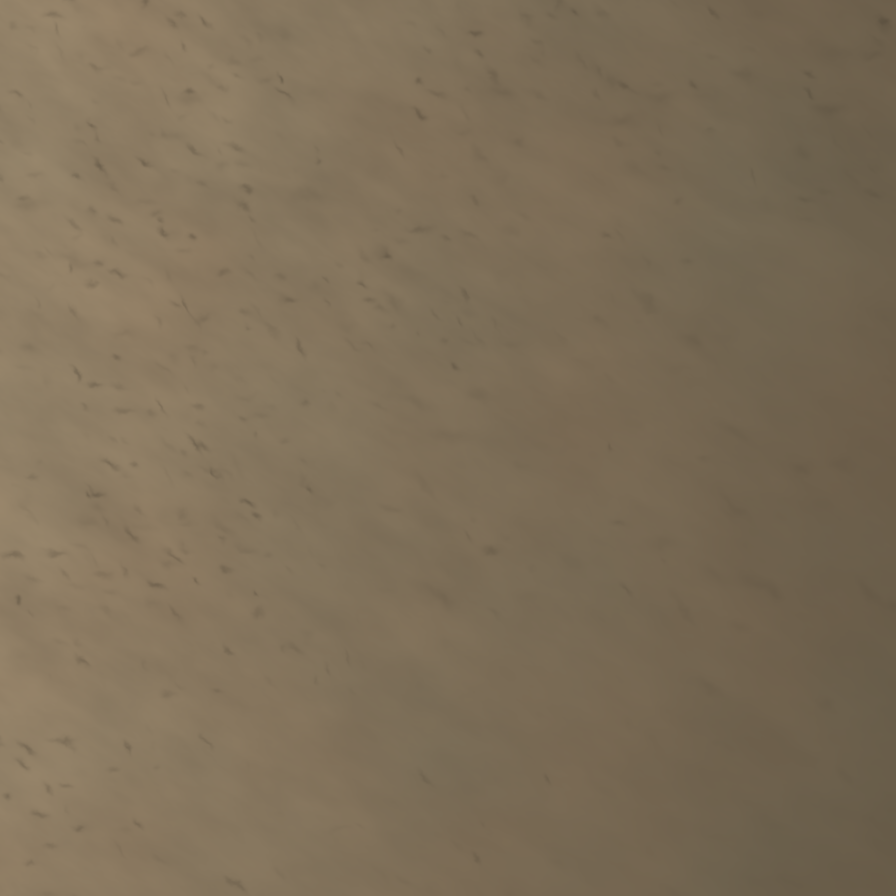
This texture is drawn by a WebGL 1 fragment shader. Its source:

```glsl
precision highp float;
// Dim tan plaster-like surface: side-lit gradient, soft slanted mottling and sparse dark flecks.
uniform vec2 u_resolution;

#define LIGHT_TAN vec3(0.568, 0.498, 0.398)
#define DARK_TAN vec3(0.400, 0.353, 0.279)
#define GRAIN_ANGLE -0.55
#define FLECK_CELLS 40.0
#define FLECK_DEPTH 0.18
#define SMUDGE_CELLS 21.0
#define SMUDGE_DEPTH 0.08
#define STREAK_DEPTH 0.055
#define BLOTCH_DEPTH 0.08
#define TINT_DEPTH 0.016

vec2 hash2(vec2 p) {
  vec3 q = fract(p.xyx * vec3(0.1031, 0.1030, 0.0973));
  q += dot(q, q.yzx + 33.33);
  return fract((q.xx + q.yz) * q.zy);
}

float valueNoise(vec2 p) {
  vec2 cell = floor(p);
  vec2 f = fract(p);
  f = f * f * (3.0 - 2.0 * f);
  float low = mix(hash2(cell).x, hash2(cell + vec2(1.0, 0.0)).x, f.x);
  float high = mix(hash2(cell + vec2(0.0, 1.0)).x, hash2(cell + 1.0).x, f.x);
  return mix(low, high, f.y);
}

float fbm(vec2 p) {
  float sum = 0.0;
  float amplitude = 0.5;
  for (int i = 0; i < 4; i++) {
    sum += amplitude * valueNoise(p);
    p = p * 2.03 + 17.3;
    amplitude *= 0.5;
  }
  return sum / 0.9375;
}

vec2 rotate(vec2 p, float angle) {
  float c = cos(angle);
  float s = sin(angle);
  return vec2(c * p.x + s * p.y, c * p.y - s * p.x);
}

// Soft elongated marks, one possible per cell; density is the chance of a mark.
float marks(vec2 uv, float cells, float density, float seed) {
  vec2 p = uv * cells;
  vec2 home = floor(p);
  float total = 0.0;
  for (int j = -1; j <= 1; j++) {
    for (int i = -1; i <= 1; i++) {
      vec2 cell = home + vec2(float(i), float(j));
      vec2 place = hash2(cell + seed);
      vec2 shape = hash2(cell + seed + 71.7);
      vec2 chance = hash2(cell + seed + 143.1);
      vec2 d = rotate(p - cell - place, GRAIN_ANGLE + (shape.x - 0.5) * 1.2);
      d /= vec2(mix(0.16, 0.44, shape.y), mix(0.09, 0.16, shape.x));
      float present = smoothstep(0.0, 0.12, density - chance.x);
      total += present * mix(0.2, 1.0, chance.y * chance.y) * exp(-dot(d, d));
    }
  }
  return min(total, 1.2);
}

void main() {
  vec2 uv = gl_FragCoord.xy / u_resolution;

  // Broad light falling off toward the right and slightly downward
  float shade = 0.48 + 0.95 * (uv.x - 0.5) - 0.15 * (uv.y - 0.5);
  shade += 0.08 * (fbm(uv * 2.5 + 4.0) - 0.5);
  vec3 color = mix(LIGHT_TAN, DARK_TAN, clamp(shade, 0.0, 1.0));

  // Faint drifting patches of greenish and reddish tan
  float tint = fbm(uv * 6.0 + 31.0) - 0.5;
  color += TINT_DEPTH * tint * vec3(-0.9, 0.4, 0.6);

  // Surface detail is clearest at the upper left and melts away at the lower right
  float detail = 1.0 - smoothstep(0.2, 1.2, 0.85 * uv.x + 0.5 * (1.0 - uv.y));
  vec2 along = rotate(uv, GRAIN_ANGLE);
  float streaks = fbm(along * vec2(20.0, 46.0) + 9.0) - 0.5;
  float blotches = fbm(along * vec2(8.0, 14.0) + 67.0) - 0.5;
  float relief = STREAK_DEPTH * streaks * mix(0.6, 1.7, detail);
  relief += BLOTCH_DEPTH * blotches * mix(0.6, 1.2, detail);

  // Ragged flecks gather in loose clusters, with blurrier smudges between them
  float cluster = smoothstep(0.35, 0.65, fbm(uv * 8.0 + 53.0));
  float fleckDensity = mix(0.03, 0.5, detail) * mix(0.3, 1.3, cluster);
  vec2 warp = vec2(fbm(uv * 55.0), fbm(uv * 55.0 + 80.0)) - 0.5;
  vec2 warped = uv + 0.014 * warp;
  float flecks = marks(warped, FLECK_CELLS, fleckDensity, 5.0);
  float smudges = marks(warped, SMUDGE_CELLS, 0.2 + 0.4 * cluster, 211.0);
  relief -= FLECK_DEPTH * flecks * mix(0.5, 1.0, detail);
  relief -= SMUDGE_DEPTH * smudges * mix(0.4, 1.0, uv.y);

  gl_FragColor = vec4(color * (1.015 + relief), 1.0);
}
```
